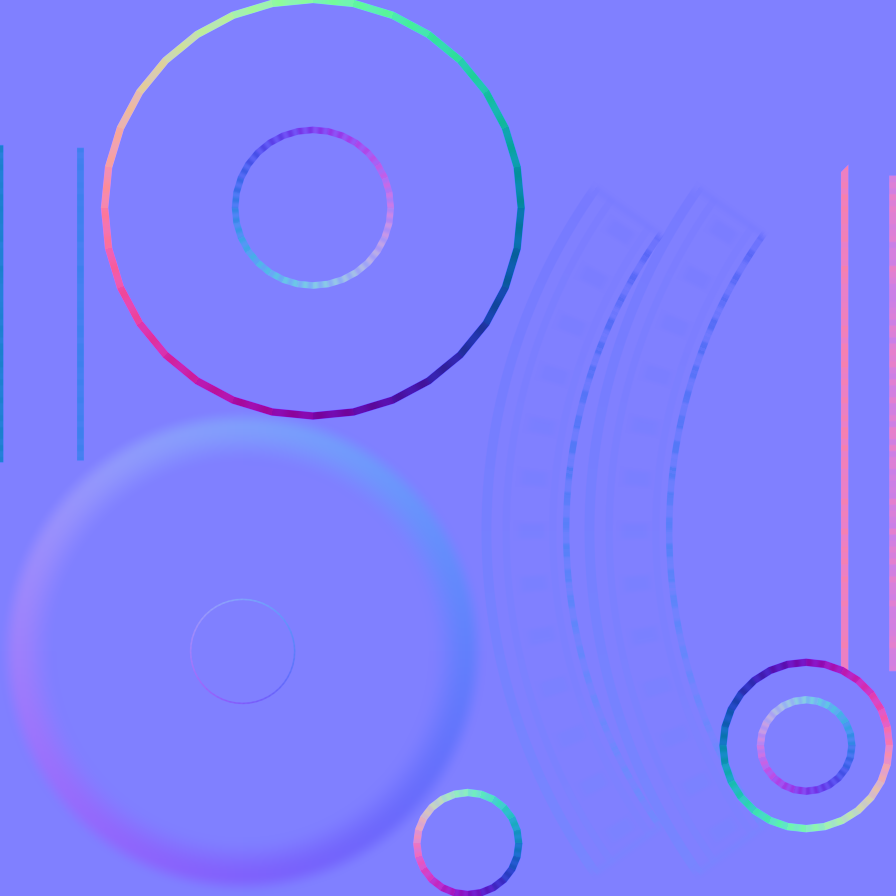
Reproduce this texture map procedurally as a WebGL 1 fragment shader.

```glsl
precision highp float;
uniform vec2 u_resolution;

const float TAU = 6.2831853;
const float RAISED = 1.0;
const float SUNK = -1.0;

// Ring layout: centres and radii
const vec2 WHEEL = vec2(0.3492, 0.7682);
const vec2 DISC = vec2(0.2708, 0.2730);
const vec2 KNOB = vec2(0.5221, 0.0586);
const vec2 HUB = vec2(0.8997, 0.1680);
const float RING_HALF = 0.0041;
const float DISC_RADIUS = 0.2505;
const float DISC_TILT = 0.23;

// Curved tracks
const vec2 TRACK_CENTRE = vec2(1.2044, 0.4076);
const float TRACK_SHIFT = 0.1150;
const float TRACK_OUTER = 0.6615;
const float TRACK_INNER = 0.5725;
const float TRACK_ANGLE = 0.625;
const float TIE_COUNT = 13.0;

float pixel;

float hash(float n) {
  return fract(sin(n * 127.1) * 43758.5453);
}

// Coverage of a band around zero distance
float band(float d, float halfWidth) {
  return 1.0 - smoothstep(-0.7 * pixel, 0.7 * pixel, abs(d) - halfWidth);
}

// Faceted bevel ring; side chooses which way its wall leans
void ring(inout vec2 tilt, vec2 p, vec2 centre, float radius, float halfWidth,
          float sides, float strength, float side, float dashes) {
  vec2 d = p - centre;
  float angle = atan(d.y, d.x);
  float sector = TAU / sides;
  float local = mod(angle, sector) - 0.5 * sector;
  float dist = length(d) * cos(local) / cos(0.33 * sector);
  float facing = angle - 0.6 * local;
  float wave = sin(angle * sides * 1.5);
  vec2 lean = vec2(-cos(facing), sin(facing)) * side;
  float amount = strength * (1.0 + dashes * wave);
  tilt = mix(tilt, lean * amount, band(dist - radius, halfWidth));
}

// Upright bevel strip with streaks and an optional slanted end
void strip(inout vec2 tilt, vec2 p, float x, float halfWidth, float low,
           float high, float strength, float slant, float streak) {
  float slope = (p.x - x) * slant;
  float span = abs(p.y - 0.5 * (low + high)) - 0.5 * (high - low) - slope;
  float ends = 1.0 - smoothstep(-pixel, pixel, span);
  float row = p.y * 150.0;
  float noise = mix(hash(floor(row)), hash(floor(row) + 1.0),
                    smoothstep(0.3, 0.7, fract(row)));
  float amount = strength * (1.0 - streak * noise);
  tilt = mix(tilt, vec2(amount, 0.0), ends * band(p.x - x, halfWidth));
}

// Shallow curved track with rails, ties and a dashed inner edge
void track(inout vec2 tilt, vec2 p, vec2 centre) {
  vec2 d = p - centre;
  float radius = length(d);
  float angle = atan(d.y, -d.x);
  vec2 lean = vec2(d.x, -d.y) / radius;
  float inside = 1.0 - smoothstep(TRACK_ANGLE - 0.03, TRACK_ANGLE, abs(angle));
  float along = angle / TRACK_ANGLE;
  float fade = mix(0.45, 1.0, smoothstep(-0.65, 0.1, along));

  float dash = smoothstep(-0.5, 0.5, sin(angle * 125.0));
  float edge = band(radius - TRACK_INNER, 0.0036);
  float grain = 0.8 + 0.3 * hash(floor(angle * 170.0));
  float amount = edge * fade * mix(0.16, 0.34, dash) * grain;
  amount += 0.075 * band(radius - TRACK_OUTER, 0.0055);
  amount += 0.035 * band(radius - TRACK_OUTER + 0.022, 0.004);
  amount += 0.025 * band(radius - TRACK_INNER - 0.015, 0.004);
  tilt += lean * amount * inside;

  float bed = smoothstep(0.0, 0.012, radius - TRACK_INNER - 0.018)
            * (1.0 - smoothstep(-0.012, 0.0, radius - TRACK_OUTER + 0.030));
  float tie = smoothstep(0.35, 0.9, cos(along * TIE_COUNT * 0.5 * TAU));
  float cap = 1.0 - smoothstep(0.0, 0.012, abs(abs(angle) - TRACK_ANGLE + 0.01));
  float across = step(TRACK_INNER, radius) * step(radius, TRACK_OUTER);
  tilt += lean * (0.04 * tie * bed * inside + 0.04 * cap * across);
}

void main() {
  vec2 p = gl_FragCoord.xy / u_resolution;
  pixel = 1.0 / u_resolution.y;
  vec2 tilt = vec2(0.0);

  // Soft rim of the large disc
  vec2 d = p - DISC;
  float r = length(d);
  float rim = smoothstep(DISC_RADIUS - 0.043, DISC_RADIUS, r)
            * (1.0 - smoothstep(DISC_RADIUS, DISC_RADIUS + 0.022, r));
  tilt += vec2(-d.x, d.y) / max(r, 0.001) * DISC_TILT * rim;
  ring(tilt, p, DISC, 0.0580, 0.0009, 48.0, 0.26, RAISED, 0.1);

  for (int i = 0; i < 2; i++) {
    track(tilt, p, TRACK_CENTRE + vec2(float(i) * TRACK_SHIFT, 0.0));
  }

  // Upright strips at both sides
  strip(tilt, p, 0.0010, 0.0028, 0.484, 0.838, -0.80, 0.0, 0.12);
  strip(tilt, p, 0.0898, 0.0038, 0.486, 0.835, -0.52, 0.0, 0.15);
  strip(tilt, p, 0.9427, 0.0041, 0.247, 0.812, 0.93, 1.0, 0.12);
  strip(tilt, p, 0.9965, 0.0041, 0.251, 0.804, 0.82, 0.0, 0.30);

  // Hard bevel rings
  ring(tilt, p, WHEEL, 0.2318, RING_HALF, 32.0, 0.95, RAISED, 0.03);
  ring(tilt, p, WHEEL, 0.0866, 0.0037, 32.0, 0.48, SUNK, 0.22);
  ring(tilt, p, KNOB, 0.0566, RING_HALF, 24.0, 0.82, RAISED, 0.06);
  ring(tilt, p, HUB, 0.0925, RING_HALF, 28.0, 0.88, SUNK, 0.06);
  ring(tilt, p, HUB, 0.0508, RING_HALF, 24.0, 0.52, RAISED, 0.18);

  vec3 normal = vec3(tilt, sqrt(max(0.0, 1.0 - dot(tilt, tilt))));
  gl_FragColor = vec4(0.5 + 0.5 * normal, 1.0);
}
```
